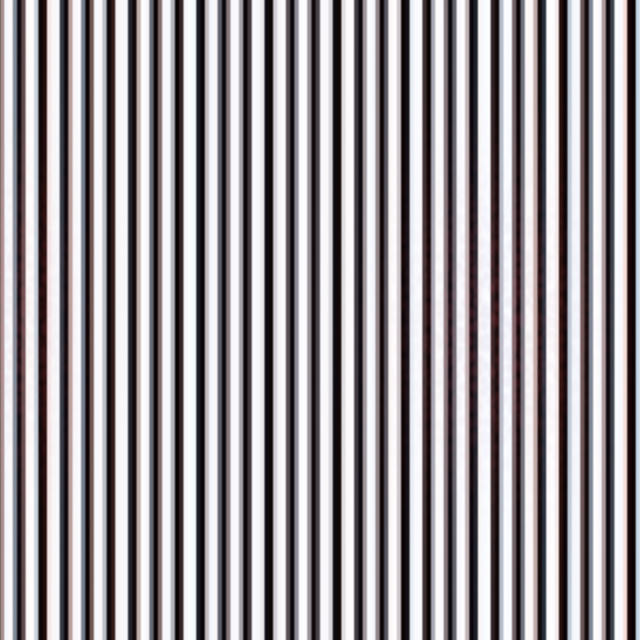
A Shadertoy shader for this pattern:

```glsl
// Fine vertical black and white stripes, softly stepped, with faint colour fringes and reddish mottling.
#define STRIPES 28.25
#define PHASE 0.875
#define DARK_HALF 0.203
#define COLUMNS 150.0
#define COLUMN_SOFTNESS 0.36
#define EDGE_SLOPE 0.92
#define FRINGE 0.0011
#define TINT 0.03
#define MOTTLE 0.14
#define INK vec3(0.045, 0.022, 0.033)
#define PAPER vec3(0.985, 0.98, 0.99)

float hash(vec2 p) {
    p = fract(p * vec2(0.1031, 0.1137));
    p += dot(p, p.yx + 33.33);
    return fract((p.x + p.y) * p.x * 97.3);
}

// Distance to the nearest jittered cell point
float cellNoise(vec2 p) {
    vec2 cell = floor(p);
    float nearest = 2.0;
    for (int y = -1; y <= 1; y++)
        for (int x = -1; x <= 1; x++) {
            vec2 c = cell + vec2(x, y);
            vec2 point = c + vec2(hash(c + 17.0), hash(c + 53.0));
            nearest = min(nearest, length(p - point));
        }
    return nearest;
}

// Brightness of the stripes averaged over one column
float stripe(float x) {
    float d = abs(fract(x * STRIPES - PHASE + 0.5) - 0.5);
    return clamp((d - DARK_HALF) * EDGE_SLOPE * COLUMNS / STRIPES + 0.5, 0.0, 1.0);
}

// Column colour: red spreads away from green and blue towards the sides
vec3 columnColor(float index) {
    float x = (index + 0.5) / COLUMNS;
    float shift = (x - 0.5) * FRINGE;
    vec3 light = vec3(stripe(x - shift), stripe(x), stripe(x + 0.4 * shift));
    vec3 color = mix(INK, PAPER, light);
    color.g -= 0.05 * light.g * (1.0 - light.g);
    float warmth = hash(vec2(index, 7.0)) - 0.5;
    float level = hash(vec2(index, 29.0)) - 0.5;
    return color + TINT * (warmth * vec3(1.0, 0.0, -1.0) + level);
}

// Soft elliptical region
float patchMask(vec2 p, vec2 center, vec2 radius) {
    vec2 q = (p - center) / radius;
    return exp(-dot(q, q));
}

void mainImage(out vec4 fragColor, in vec2 fragCoord) {
    vec2 p = fragCoord / iResolution.xy;

    // Stepped columns with softened joins
    float u = p.x * COLUMNS - 0.5;
    float join = smoothstep(0.5 - COLUMN_SOFTNESS, 0.5 + COLUMN_SOFTNESS, fract(u));
    vec3 color = mix(columnColor(floor(u)), columnColor(floor(u) + 1.0), join);

    // Reddish mottling, strongest in the darks
    float wear = patchMask(p, vec2(0.77, 0.49), vec2(0.14, 0.23))
               + 0.8 * patchMask(p, vec2(0.02, 0.5), vec2(0.09, 0.24));
    float blotch = 1.0 - smoothstep(0.1, 0.85, cellNoise(p * vec2(70.0, 54.0)));
    float dark = 1.0 - clamp(color.g, 0.0, 1.0);
    color += MOTTLE * wear * dark * (0.35 + blotch) * vec3(1.0, 0.35, 0.38);
    color -= 0.05 * wear * blotch * (1.0 - dark) * vec3(0.8, 1.0, 0.8);

    fragColor = vec4(clamp(color, 0.0, 1.0), 1.0);
}
```
